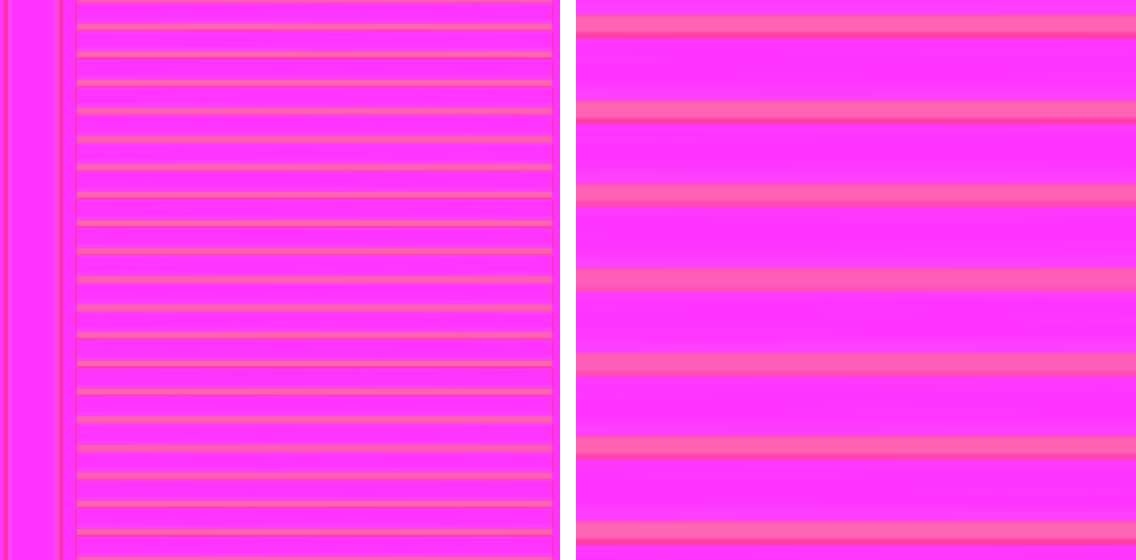
Left, the full canvas; right, a detail of the centre.
A WebGL 1 fragment shader for this texture map:

```glsl
precision highp float;

uniform vec2 u_resolution;

// Soft-edged stripe: 1 inside [lo, hi], fading over the width soft
float stripe(float p, float lo, float hi, float soft) {
  float s = max(soft, 1.0 / u_resolution.y) * 0.5;
  return smoothstep(lo - s, lo + s, p) * (1.0 - smoothstep(hi - s, hi + s, p));
}

// Faint smears stretched along x, from layered sines
float smear(vec2 p) {
  float a = sin(p.y * 410.0 + 2.0 * sin(p.x * 7.0 + p.y * 31.0));
  float b = sin(p.y * 733.0 + 1.5 * sin(p.x * 13.0 - p.y * 47.0));
  return 0.5 * a + 0.5 * b * sin(p.x * 9.0 + p.y * 83.0);
}

void main() {
  vec2 uv = gl_FragCoord.xy / u_resolution;
  float pitch = 0.05013;

  // Rows counted downward; t is the offset below the centre of each band
  float rowPos = (1.0 - uv.y - 0.0490) / pitch + 0.5;
  float row = floor(rowPos);
  float t = (fract(rowPos) - 0.5) * pitch + 0.0004 * sin(row * 2.4);
  float wear = 0.5 + 0.5 * cos((row - 1.0) * 1.14);

  // Slat faces: flat magenta, slightly paler next to the bands
  float panel = stripe(uv.x, 0.1375, 0.9862, 0.002);
  vec3 color = vec3(1.0, 0.205, 1.0);
  float paler = stripe(t, -0.0145, 0.0, 0.008) + 0.4 * stripe(t, 0.0, 0.011, 0.003);
  color.g += panel * (0.045 * paler + 0.008 * smear(uv));

  // Bands: pale pink body, deeper lip along the lower side
  float band = stripe(t, -0.0074, 0.0072, 0.0024);
  vec3 body = mix(vec3(1.0, 0.37, 0.72), vec3(1.0, 0.40, 0.70), wear);
  vec3 lipColor = mix(vec3(1.0, 0.32, 0.73), vec3(1.0, 0.23, 0.66), wear);
  vec3 bandColor = mix(body, lipColor, smoothstep(0.0014, 0.0050, t));
  bandColor = mix(bandColor, vec3(1.0, 0.32, 0.76), 1.0 - smoothstep(-0.0075, -0.0045, t));
  color = mix(color, bandColor, band * panel);

  // Thin side outlines, broken where the bands meet them
  float sides = stripe(uv.x, 0.1344, 0.1380, 0.0018)
              + stripe(uv.x, 0.9852, 0.9884, 0.0018);
  color = mix(color, vec3(1.0, 0.20, 0.67), sides * (0.85 - 0.6 * band));

  // Upright post on the left: soft highlights inside two dark edges
  float glow = stripe(uv.x, 0.0150, 0.0205, 0.004) + stripe(uv.x, 0.0960, 0.1030, 0.005);
  color = mix(color, vec3(1.0, 0.29, 0.95), 0.7 * glow);
  color = mix(color, vec3(1.0, 0.28, 0.80), 0.75 * stripe(uv.x, 0.1010, 0.1075, 0.003));
  float edges = stripe(uv.x, 0.0065, 0.0140, 0.003) + stripe(uv.x, 0.1070, 0.1122, 0.003);
  color = mix(color, vec3(1.0, 0.19, 0.64), 0.95 * edges);

  gl_FragColor = vec4(color, 1.0);
}
```
